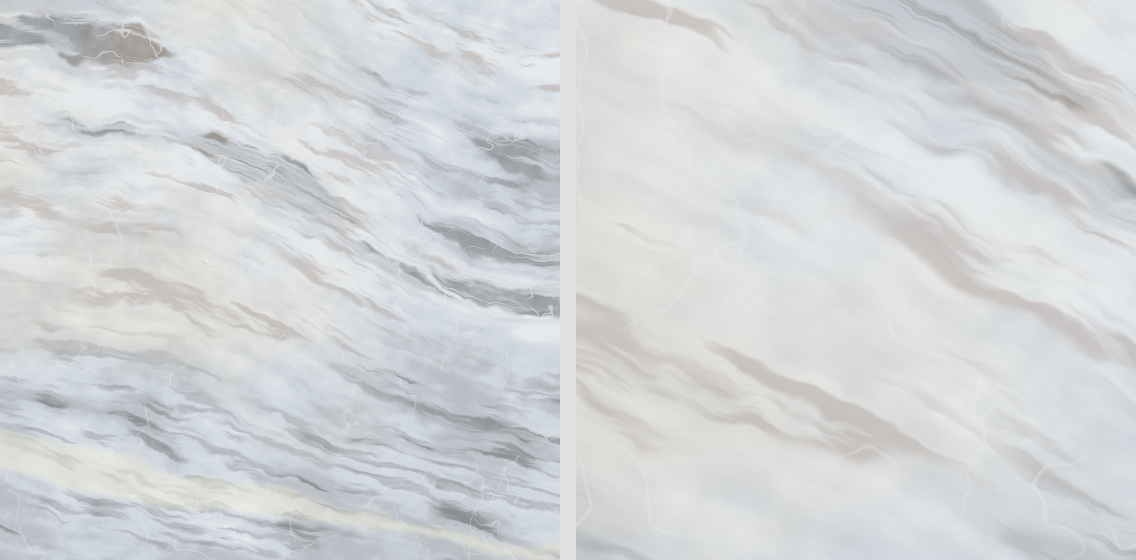
Left, the full canvas; right, a detail of the centre.
A Shadertoy shader for this texture:

```glsl
// Polished white marble: folded grey strata, taupe veins, cream bands and pale cracks.

const vec3 WHITE = vec3(0.902, 0.918, 0.930);
const vec3 MIST  = vec3(0.820, 0.848, 0.876);
const vec3 GREY  = vec3(0.728, 0.750, 0.775);
const vec3 SLATE = vec3(0.540, 0.550, 0.565);
const vec3 IVORY = vec3(0.872, 0.868, 0.852);
const vec3 CREAM = vec3(0.898, 0.898, 0.864);
const vec3 TAUPE = vec3(0.620, 0.595, 0.570);
const vec3 BLUSH = vec3(0.730, 0.695, 0.680);

const float FOLD_DROP = 0.27;     // how far the strata sink to the right
const float FOLD_WARP = 0.050;    // waviness of the strata
const float VEIN_SOFT = 0.005;    // half width of a vein edge
const float STREAK_DEPTH = 0.46;
const float CRACK_COUNT = 11.0;   // crack lines across the canvas

// Main veins: level across the strata, start x, end x, half thickness
const int VEIN_COUNT = 9;
const vec4 VEINS[VEIN_COUNT] = vec4[VEIN_COUNT](
    vec4(0.935, -0.15, 0.34, 0.042), vec4(0.785, 0.04, 0.42, 0.013),
    vec4(0.800, 0.31, 0.67, 0.038),  vec4(0.752, 0.51, 0.84, 0.016),
    vec4(0.780, 0.74, 1.20, 0.027),  vec4(0.868, 0.72, 1.20, 0.019),
    vec4(1.040, 0.81, 1.20, 0.028),  vec4(1.080, 0.60, 0.73, 0.030),
    vec4(0.500, 0.58, 1.20, 0.011));

float hash(vec2 p) {
    return fract(sin(dot(p, vec2(127.1, 311.7))) * 43758.5);
}

float noise(vec2 p) {
    vec2 cell = floor(p), f = fract(p);
    f = f * f * (3.0 - 2.0 * f);
    return mix(mix(hash(cell), hash(cell + vec2(1, 0)), f.x),
               mix(hash(cell + vec2(0, 1)), hash(cell + vec2(1, 1)), f.x), f.y);
}

float fbm(vec2 p) {
    float sum = 0.0, amp = 0.5;
    for (int i = 0; i < 4; i++) {
        sum += amp * noise(p);
        p = mat2(1.98, 0.16, -0.30, 2.02) * p + 17.3;
        amp *= 0.5;
    }
    return sum / 0.9375;
}

// Soft band of the given half width around zero
float band(float d, float halfWidth, float soft) {
    return 1.0 - smoothstep(halfWidth - soft, halfWidth + soft, abs(d));
}

// Height across the folded layers: constant along each stratum
float strata(vec2 uv) {
    float bend = 0.05 * uv.x + FOLD_DROP * smoothstep(0.2, 1.0, uv.x);
    float low = 1.0 - smoothstep(0.08, 0.36, uv.y);
    return uv.y + mix(bend, 0.27 * uv.x, low)
         + FOLD_WARP * (fbm(uv * vec2(3.5, 4.5) + 4.0) - 0.5);
}

// Nearly straight broken cracks running along one direction
float cracks(vec2 uv, vec2 across, float wobble) {
    float line = dot(uv, across) * CRACK_COUNT + wobble;
    float gate = smoothstep(0.48, 0.62, noise(uv * 11.0 + across * 30.0));
    return gate * (1.0 - smoothstep(0.008, 0.034, abs(fract(line) - 0.5)));
}

vec3 marbleRamp(float depth) {
    vec3 c = mix(WHITE, MIST, smoothstep(0.0, 0.34, depth));
    c = mix(c, GREY, smoothstep(0.30, 0.65, depth));
    return mix(c, SLATE, smoothstep(0.64, 1.20, depth));
}

void mainImage(out vec4 fragColor, in vec2 fragCoord) {
    vec2 uv = fragCoord / iResolution.xy;
    float s = strata(uv);
    float ripple = fbm(uv * 13.0) - 0.5;
    float grit = fbm(uv * 46.0 + 5.0) - 0.5;
    float layer = s + 0.024 * ripple + 0.010 * grit;

    // Grey regions: lower right, bottom, and a cloud at the upper right
    float lower = 1.0 - smoothstep(0.30, 0.48, s - 0.26 * smoothstep(0.42, 0.75, uv.x) + 0.1 * ripple);
    float upper = smoothstep(0.58, 0.85, uv.x + 0.25 * ripple)
                * band(s - 0.97, 0.11, 0.07);
    float greyZone = max(lower, 0.95 * upper);

    // Cloudy body, stretched layers and small wisps
    float cloud = fbm(uv * 7.0 + 9.0);
    float sheet = fbm(vec2(uv.x * 5.0, layer * 21.0) + 2.0);
    float wisp = fbm(vec2(uv.x * 16.0, layer * 48.0) + 60.0);
    float depth = 0.12 + 0.29 * greyZone + 0.36 * (cloud - 0.5)
                + (0.40 + 0.30 * greyZone) * (sheet - 0.48)
                + 0.34 * (wisp - 0.5) + 0.22 * grit;

    // Fine dark streaks that break up along the layers
    float fine = fbm(vec2(uv.x * 11.0, layer * 80.0));
    float patches = smoothstep(0.36, 0.60, fbm(vec2(uv.x * 6.0, layer * 13.0) + 31.0));
    depth += STREAK_DEPTH * smoothstep(0.48, 0.72, fine) * patches * (0.30 + 0.70 * greyZone);
    vec3 color = marbleRamp(depth);

    // Warm ivory ground on the left
    float warm = (1.0 - smoothstep(0.42, 0.75, uv.x)) * smoothstep(0.28, 0.42, s);
    warm *= smoothstep(0.28, 0.56, fbm(uv * vec2(4.0, 7.0) + 12.0));
    color = mix(color, IVORY - 0.20 * (depth - 0.12), 0.85 * warm);

    // Cream band running down along the bottom
    float creamLine = uv.y - 0.205 + 0.19 * uv.x + 0.07 * (fbm(uv * 5.0 + 6.0) - 0.5);
    float creamWidth = 0.010 + 0.026 * (1.0 - smoothstep(0.25, 0.75, uv.x));
    float cream = band(creamLine + 0.03 * ripple, creamWidth, 0.010);
    color = mix(color, CREAM - 0.12 * (depth - 0.3), 0.80 * cream);

    // Short broken blush wisps that follow the upper strata
    float blush = fbm(vec2(uv.x * 13.0, layer * 60.0) + 21.0);
    float blushGate = smoothstep(0.50, 0.64, fbm(vec2(uv.x * 5.0, layer * 14.0) + 3.0));
    color = mix(color, BLUSH, 0.60 * smoothstep(0.50, 0.68, blush) * blushGate * (1.0 - greyZone));

    // Pale cracks in two crossing directions
    float crack = max(cracks(uv, vec2(0.94, 0.34), 2.0 * ripple),
                      cracks(uv, vec2(0.62, -0.78), 2.4 * ripple));
    color = mix(color, WHITE, 0.35 * crack);

    // Main veins: ragged lenses split into laminae, crossed by the cracks
    float laminae = fbm(vec2(uv.x * 6.0, layer * 95.0) + 50.0);
    float brown = (1.0 - smoothstep(0.58, 0.75, uv.x))
                * smoothstep(0.25, 0.55, noise(uv * 6.0 + 8.0));
    vec3 stone = mix(mix(SLATE, GREY, 0.30), TAUPE, brown) + 0.14 * grit;
    stone = mix(stone, MIST, 0.75 * smoothstep(0.48, 0.66, laminae));
    stone = mix(stone, WHITE, 0.55 * crack);
    for (int i = 0; i < VEIN_COUNT; i++) {
        vec4 v = VEINS[i];
        float taper = smoothstep(v.y, v.y + 0.11, uv.x)
                    * (1.0 - smoothstep(v.z - 0.13, v.z, uv.x));
        float ragged = 0.35 + 1.05 * fbm(vec2(uv.x * 15.0, float(i) * 7.3));
        float d = layer - v.x + 0.022 * (fbm(uv * 24.0) - 0.5);
        float halo = band(d, v.w * 1.7 * taper, 0.022) * taper;
        float core = band(d, v.w * ragged * taper, VEIN_SOFT) * smoothstep(0.0, 0.25, taper);
        core *= 0.40 + 0.60 * smoothstep(0.34, 0.50, fbm(vec2(uv.x * 11.0, layer * 45.0) + 8.0));
        color = mix(color, GREY, 0.35 * halo * smoothstep(0.35, 0.60, fine));
        color = mix(color, stone, 0.88 * core);
    }

    fragColor = vec4(clamp(color, 0.0, 1.0), 1.0);
}
```
